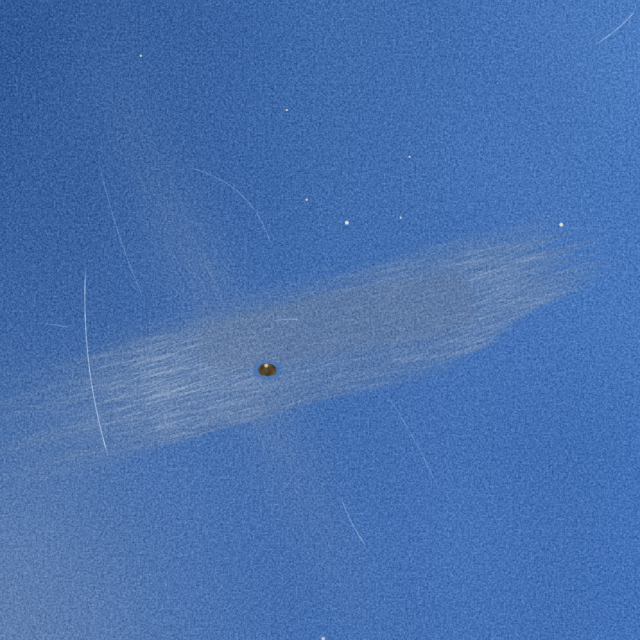
Give the GLSL for this texture, as a three.js fragment shader.

```glsl
// Scuffed blue painted metal: a soft blue gradient with fine grain, a broad slanted
// band of abrasion streaks, a fainter crossing smear, thin scratches, pale specks and
// a small drilled hole. Streaks are gradient noise stretched along rotated axes.
varying vec2 vUv;

vec2 hash2(vec2 c) {
  vec3 h = fract(c.xyx * vec3(0.1031, 0.1030, 0.0973));
  h += dot(h, h.yzx + 33.33);
  return fract((h.xx + h.yz) * h.zy);
}

float corner(vec2 cell, vec2 offset) {
  return dot(hash2(cell) * 2.0 - 1.0, offset);
}

float gradientNoise(vec2 p) {
  vec2 i = floor(p), f = fract(p);
  vec2 u = f * f * f * (f * (f * 6.0 - 15.0) + 10.0);
  vec2 e = vec2(1.0, 0.0);
  return mix(mix(corner(i, f), corner(i + e, f - e), u.x),
             mix(corner(i + e.yx, f - e.yx), corner(i + e.xx, f - e.xx), u.x), u.y);
}

// Coordinates along and across an axis.
vec2 alongAxis(vec2 p, float angle) {
  float c = cos(angle), s = sin(angle);
  return vec2(c * p.x + s * p.y, c * p.y - s * p.x);
}

float bell(float x, float width) {
  return exp(-x * x / (width * width));
}

// Short hairlines from several passes at slightly different angles.
float streaks(vec2 p, float angle) {
  float sum = 0.0;
  for (int i = 0; i < 6; i++) {
    float k = float(i);
    vec2 q = alongAxis(p, angle + (k - 2.5) * 0.05);
    float n = gradientNoise(q * vec2(8.0 + 2.5 * k, 170.0 + 38.0 * k) + 40.0 + 17.0 * k);
    sum += smoothstep(-0.05, 0.5, n);
  }
  return sum * 0.22;
}

// Thin line from a to b, bowed sideways by a parabola.
float scratch(vec2 p, vec2 a, vec2 b, float bow) {
  vec2 d = b - a;
  float len = length(d);
  vec2 dir = d / len;
  float t = dot(p - a, dir) / len;
  float off = dot(p - a, vec2(-dir.y, dir.x)) - 4.0 * bow * t * (1.0 - t);
  float ends = smoothstep(-0.02, 0.1, t) * (1.0 - smoothstep(0.9, 1.02, t));
  float wear = 0.8 + 0.9 * gradientNoise(vec2(t * len * 70.0, len * 90.0));
  return bell(off, 0.00115) * ends * wear;
}

float speck(vec2 p, vec2 center, float radius) {
  return 1.0 - smoothstep(radius * 0.4, radius * 1.3, length(p - center));
}

void main() {
  vec2 p = vUv;

  // Paint gradient with a hazy lower left corner
  vec3 color = mix(mix(vec3(0.27, 0.43, 0.67), vec3(0.27, 0.45, 0.725), p.x),
                   mix(vec3(0.20, 0.355, 0.59), vec3(0.295, 0.48, 0.745), p.x),
                   smoothstep(0.1, 1.0, p.y));
  color = mix(color, vec3(0.45, 0.55, 0.71), 0.6 * bell(length(p * vec2(1.0, 0.85)), 0.27));
  color += 0.02 * gradientNoise(p * 5.0);

  // Crossing smear
  vec2 smear = alongAxis(p - vec2(0.36, 0.47), -1.13);
  float smearMask = bell(smear.y, 0.055) * bell(smear.x, 0.37);
  color = mix(color, vec3(0.49, 0.56, 0.69),
              smearMask * (0.12 + 0.6 * streaks(p, -1.13)));

  // Main abrasion band: soft upper edge, firmer lower edge, rising toward the right
  vec2 band = alongAxis(p - vec2(0.5, 0.469), 0.273);
  float taper = smoothstep(0.15, 0.48, band.x);
  float flare = 1.0 - smoothstep(-0.5, -0.25, band.x);
  float ragged = 0.02 * gradientNoise(band * vec2(7.0, 120.0))
               + 0.02 * gradientNoise(band * vec2(4.0, 40.0));
  float offset = band.y - 0.025 * taper + 0.012 * flare;
  float halfWidth = mix(0.094, 0.05, taper);
  float softness = mix(0.016, 0.04, smoothstep(-0.03, 0.03, offset)) + 0.035 * flare;
  float bandMask = 1.0 - smoothstep(halfWidth - softness, halfWidth + 0.5 * softness,
                                    abs(offset) + ragged);
  float reach = band.x + 0.16 * gradientNoise(vec2(band.y * 120.0, band.x * 2.0 + 3.5));
  bandMask *= smoothstep(-0.60, -0.22, reach) * (1.0 - smoothstep(0.33, 0.48, reach));

  // Dull rubbed patch in the middle of the band
  vec2 axis = vec2(0.34, 0.06), fromEnd = p - vec2(0.355, 0.466);
  float along = clamp(dot(fromEnd, axis) / dot(axis, axis), 0.0, 1.0);
  float patchMask = 1.0 - smoothstep(0.038, 0.058, length(fromEnd - axis * along));
  float lines = streaks(p, 0.273);
  float bright = bell(band.x + 0.26, 0.16) * bell(band.y + 0.005, 0.06)
               + 0.35 * bell(band.x - 0.31, 0.10);
  color = mix(color, vec3(0.39, 0.48, 0.62), bandMask * (0.45 + 0.25 * patchMask));
  color = mix(color, vec3(0.66, 0.72, 0.81), min(bandMask
              * (0.5 * lines + bright * (0.12 + 0.6 * lines)) * (1.0 - 0.5 * patchMask), 0.8));

  // Paint grain
  color += 0.03 * gradientNoise(p * 85.0) + 0.10 * gradientNoise(p * 215.0)
         + 0.125 * gradientNoise(p * 357.0 + 9.0);

  // Scratches
  float marks = 0.75 * scratch(p, vec2(0.134, 0.585), vec2(0.172, 0.277), -0.014);
  marks += 0.32 * scratch(p, vec2(0.295, 0.738), vec2(0.424, 0.615), 0.026);
  marks += 0.28 * scratch(p, vec2(0.154, 0.750), vec2(0.226, 0.530), -0.006);
  marks += 0.45 * scratch(p, vec2(0.533, 0.222), vec2(0.571, 0.148), -0.003);
  marks += 0.25 * scratch(p, vec2(0.605, 0.382), vec2(0.685, 0.235), 0.004);
  marks += 0.60 * scratch(p, vec2(0.930, 0.930), vec2(0.992, 0.982), -0.003);
  marks += 0.40 * scratch(p, vec2(0.070, 0.495), vec2(0.106, 0.489), 0.0);
  marks += 0.60 * scratch(p, vec2(0.428, 0.499), vec2(0.466, 0.501), 0.001);
  color = mix(color, vec3(0.74, 0.82, 0.91), clamp(marks, 0.0, 1.0));

  // Pale specks
  float dots = speck(p, vec2(0.542, 0.652), 0.0034) + speck(p, vec2(0.877, 0.649), 0.0034);
  dots += 0.8 * (speck(p, vec2(0.220, 0.913), 0.0022) + speck(p, vec2(0.448, 0.828), 0.002)
        + speck(p, vec2(0.640, 0.755), 0.002) + speck(p, vec2(0.479, 0.688), 0.0022)
        + speck(p, vec2(0.505, 0.002), 0.0034) + speck(p, vec2(0.626, 0.660), 0.002));
  color = mix(color, vec3(0.90, 0.87, 0.83), min(dots, 1.0));

  // Drilled hole with a clean blue rim and a small glint
  vec2 hole = p - vec2(0.418, 0.422);
  float r = length(hole * vec2(1.0, 1.45)) + 0.004 * gradientNoise(hole * 130.0);
  color = mix(color, vec3(0.25, 0.44, 0.72), 0.6 * (1.0 - smoothstep(0.018, 0.027, r)));
  vec3 brown = vec3(0.32, 0.27, 0.17) + 0.15 * gradientNoise(p * 160.0);
  color = mix(color, brown, 1.0 - smoothstep(0.0125, 0.0165, r));
  color = mix(color, vec3(0.82, 0.75, 0.64), speck(p, vec2(0.416, 0.429), 0.0035));
  gl_FragColor = vec4(color, 1.0);
}
```
